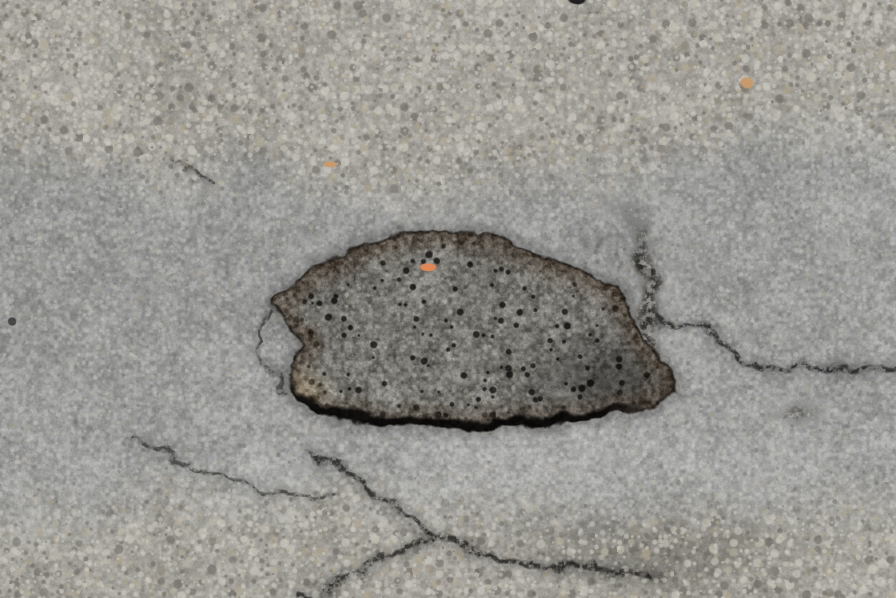
Reproduce this texture procedurally as a Shadertoy shader.

```glsl
// Weathered asphalt with a ragged pothole, branching cracks and loose gravel.
// A polygon distance shapes the hole, segment chains the cracks, and hashed
// cells scatter stones over layered value noise.
float hash(vec2 p) {
  vec3 q = fract(p.xyx * vec3(.1031, .103, .0973));
  q += dot(q, q.yzx + 33.33);
  return fract((q.x + q.y) * q.z);
}
float noise(vec2 p) {
  vec2 i = floor(p), f = fract(p), e = vec2(1, 0);
  f = f * f * (3. - 2. * f);
  return mix(mix(hash(i), hash(i + e), f.x), mix(hash(i + e.yx), hash(i + 1.), f.x), f.y);
}
// Layered noise centred on zero
float fbm(vec2 p) {
  float sum = -.5, gain = .533;
  for (int i = 0; i < 4; i++, gain *= .5) {
    sum += gain * noise(p);
    p = mat2(1.6, 1.2, -1.2, 1.6) * p + 17.3;
  }
  return sum;
}
float segment(vec2 p, vec2 a, vec2 b) {
  vec2 d = b - a;
  return length(p - a - d * clamp(dot(p - a, d) / dot(d, d), 0., 1.));
}
float chain(vec2 p, vec2 a, vec2 b, vec2 c, vec2 d) {
  return min(segment(p, a, b), min(segment(p, b, c), segment(p, c, d)));
}
// Signed distance to the pothole outline, negative inside
float hole(vec2 p) {
  const int N = 18;
  vec2 v[N] = vec2[N](vec2(.453, .496), vec2(.527, .555), vec2(.625, .6),
    vec2(.727, .619), vec2(.84, .604), vec2(.957, .555), vec2(1.035, .521),
    vec2(1.078, .434), vec2(1.123, .379), vec2(1.137, .34), vec2(1.055, .312),
    vec2(.918, .287), vec2(.781, .281), vec2(.645, .285), vec2(.557, .301),
    vec2(.498, .332), vec2(.48, .371), vec2(.504, .42));
  float d = 9., side = 1.;
  for (int i = 0; i < N; i++) {
    vec2 a = v[i], b = v[(i + 1) % N];
    d = min(d, segment(p, a, b));
    if ((a.y > p.y) != (b.y > p.y) &&
      p.x < a.x + (b.x - a.x) * (p.y - a.y) / (b.y - a.y)) side = -side;
  }
  return side * d;
}
// Scattered pebbles: x is coverage, y a random tint
vec2 stones(vec2 p, float scale, float share) {
  vec2 best = vec2(0);
  float soft = .08 + .5 * scale / iResolution.y;
  for (int k = 0; k < 9; k++) {
    vec2 cell = floor(p * scale) + vec2(k % 3 - 1, k / 3 - 1);
    vec2 offset = p * scale - cell - .2 - .6 * vec2(hash(cell + 7.1), hash(cell + 41.7));
    float radius = mix(.15, .46, hash(cell + 83.3));
    float cover = smoothstep(soft, -soft, length(offset) - radius) * step(hash(cell + 127.9), share);
    if (cover > best.x) best = vec2(cover, hash(cell + 211.3));
  }
  return best;
}
vec3 stoneColor(float tint) {
  vec3 pale = mix(vec3(.68, .64, .55), vec3(.8, .79, .75), smoothstep(.4, .7, tint));
  return mix(vec3(.43, .41, .39), pale, smoothstep(.25, .4, tint));
}
float haze(vec2 p, float x, float y, float w, float h) {
  vec2 q = (p - vec2(x, y)) / vec2(w, h);
  return exp(-dot(q, q));
}
float chip(vec2 p, float x, float y, float w, float h) {
  return smoothstep(.2, .55, haze(p, x, y, w, h));
}
void mainImage(out vec4 fragColor, in vec2 fragCoord) {
  vec2 p = fragCoord / iResolution.xy * vec2(1.5, 1);
  float broad = fbm(p * 7.), mid = fbm(p * 32.), fine = fbm(p * 150.);
  vec2 warp = vec2(mid, fbm(p * 32. + 53.));
  // Smooth worn lane between coarse bands
  float top = p.y - .72 - .06 * smoothstep(1., 1.5, p.x) + .06 * haze(p, .78, .7, .3, .3);
  float coarse = max(smoothstep(-.06, .06, top + .12 * broad),
    smoothstep(.06, -.06, p.y - .16 + .14 * broad));
  vec3 col = mix(vec3(.615, .617, .612), vec3(.645, .637, .61), coarse);
  col += .07 * broad + .1 * mid + .25 * fine + .045 * haze(p, .95, .22, .6, .07);
  col -= .035 * haze(p, .2, .52, .35, .2) + .13 * haze(p, 1.08, .08, .2, .07);
  vec2 gravel = stones(p, 58., .6), grit = stones(p + 3.7, 105., .4);
  col = mix(col, stoneColor(gravel.y), gravel.x * coarse * .62);
  col = mix(col, stoneColor(grit.y + .15), grit.x * mix(.38, .6, coarse));
  // Cracks, broken up by noise
  vec2 q = p + .035 * warp, fork = vec2(.723, .111), bend = vec2(1.309, .371);
  float crack = chain(q, vec2(1.1, .463), vec2(1.17, .457), vec2(1.25, .39), bend);
  crack = min(crack, chain(q, bend, vec2(1.34, .386), vec2(1.4, .385), vec2(1.52, .375)));
  crack = min(crack, chain(q, vec2(.518, .248), vec2(.625, .18), fork, vec2(.84, .062)));
  crack = min(crack, chain(q, vec2(.51, 0), fork, vec2(.84, .062), vec2(1.1, .036)));
  float faint = chain(q, vec2(.215, .268), vec2(.39, .195), vec2(.46, .172), vec2(.557, .172));
  faint = min(faint, segment(q, vec2(.293, .727), vec2(.361, .695)));
  faint = min(faint, chain(q, vec2(.457, .488), vec2(.434, .414), vec2(.445, .38), vec2(.48, .35)));
  float line = max(smoothstep(.009, .001, crack), .75 * smoothstep(.006, .001, faint));
  col *= 1. - .65 * line * smoothstep(-.25, .15, fine);
  col *= 1. - .14 * smoothstep(.03, 0., min(crack, faint + .008));
  float flank = chain(q, vec2(1.016, .678), vec2(1.074, .619), vec2(1.09, .531), vec2(1.086, .434));
  float crumble = smoothstep(.026, 0., flank) * smoothstep(.7, .53, p.y);
  crumble = max(crumble, .6 * haze(q, 1.33, .312, .03, .014));
  col = mix(col, vec3(.21, .2, .18), crumble * smoothstep(-.25, .2, fine));
  col -= .09 * haze(p, 1.035, .57, .07, .08);
  // Pothole floor, brown rim and shadowed lower lip
  vec2 r = p + .022 * warp;
  float d = hole(r);
  vec3 ground = vec3(.455, .45, .43) + .2 * mid + .42 * fine;
  ground = mix(ground, stoneColor(grit.y), grit.x * .3);
  ground *= 1. - .7 * stones(p + 5.3, 75., .16).x;
  ground *= 1. - .38 * haze(p, 1.03, .36, .12, .07);
  ground = mix(ground, vec3(.29, .245, .2) + .5 * fine, smoothstep(-.055, 0., d) * .72);
  ground += haze(p, .515, .35, .035, .028) * vec3(.12, .1, .06);
  float shade = smoothstep(-.004, .006, hole(r - vec2(0, .017))) * smoothstep(.37, .35, p.y);
  ground *= 1. - .85 * max(shade * smoothstep(1.12, 1., p.x), .6 * smoothstep(-.008, -.001, d));
  col = mix(col * (1. - .2 * smoothstep(.025, 0., d)), ground, smoothstep(.003, -.003, d));
  // Warm chips and dark spots
  vec2 s = p + .006 * warp;
  col = mix(col, vec3(.87, .53, .34), chip(s, .717, .553, .014, .006));
  col = mix(col, vec3(.78, .6, .42), max(chip(s, .553, .725, .011, .005), chip(s, 1.25, .86, .011, .009)));
  col *= 1. - .8 * max(chip(s, .967, 1., .014, .007), .7 * chip(s, .021, .463, .007, .007));
  fragColor = vec4(clamp(col, 0., 1.), 1);
}
```
